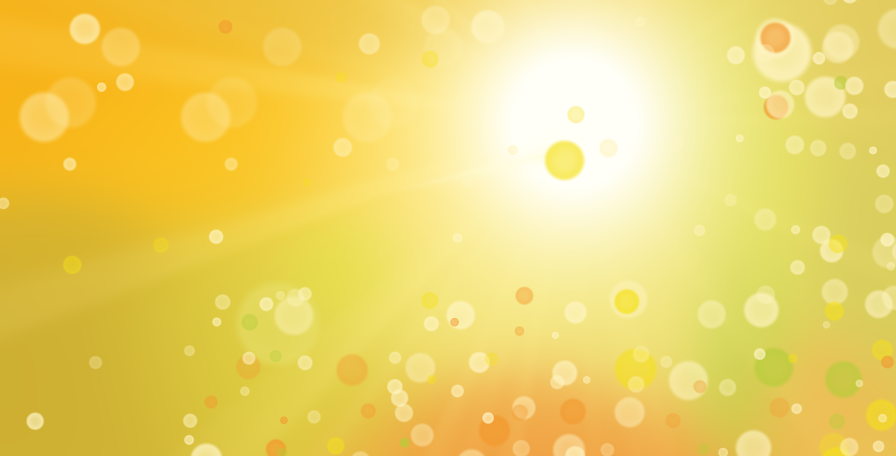
This background is drawn by a Shadertoy shader. Its source:

```glsl
// A sunlit spring haze: Gaussian-weighted colour fields form the backdrop,
// layered sines of the angle make the rays, and hashed cells scatter the
// soft bokeh discs. Lengths are in canvas heights, origin at lower left.

#define SUN vec2(1.26, 0.73)
#define CORE_RADIUS 0.235
#define HALO_RADIUS 0.43
#define RAY_STRENGTH 0.22
#define BOKEH_OPACITY 0.62
#define PAIR_SPACING 0.354

const vec3 CREAM  = vec3(1.00, 0.96, 0.77);
const vec3 ORANGE = vec3(0.95, 0.60, 0.18);
const vec3 LEMON  = vec3(0.96, 0.88, 0.10);
const vec3 LEAF   = vec3(0.71, 0.80, 0.22);

float hash(vec2 p) {
    vec3 q = fract(vec3(p.xyx) * 0.1031);
    q += dot(q, q.yzx + 33.33);
    return fract((q.x + q.y) * q.z);
}

// Adds a colour weighted by a Gaussian around its centre.
void field(inout vec4 sum, vec2 p, vec2 centre, vec2 size, vec3 colour) {
    vec2 d = (p - centre) / size;
    sum += vec4(colour, 1.0) * exp(-dot(d, d));
}

// Soft-edged disc with a faintly brighter rim.
float disc(vec2 p, vec2 centre, float radius) {
    float d = length(p - centre);
    float soft = max(1.5 / iResolution.y, 0.14 * radius);
    float fill = 1.0 - smoothstep(radius - soft, radius + soft, d);
    return fill * mix(0.82, 1.0, smoothstep(0.3, 0.9, d / radius));
}

vec3 backdrop(vec2 p) {
    vec4 sum = vec4(0.92, 0.81, 0.32, 1.0) * vec4(vec3(0.04), 0.04);
    // Amber and olive on the left
    field(sum, p, vec2(0.05, 0.82), vec2(0.40, 0.22), vec3(0.97, 0.69, 0.08));
    field(sum, p, vec2(0.48, 0.68), vec2(0.36, 0.17), vec3(0.99, 0.77, 0.12));
    field(sum, p, vec2(0.65, 1.02), vec2(0.38, 0.14), vec3(0.93, 0.75, 0.22));
    field(sum, p, vec2(0.05, 0.20), vec2(0.36, 0.27), vec3(0.80, 0.68, 0.19));
    field(sum, p, vec2(0.13, 0.46), vec2(0.16, 0.10), vec3(0.83, 0.70, 0.18));
    // Yellow greens through the middle
    field(sum, p, vec2(0.60, 0.27), vec2(0.28, 0.22), vec3(0.87, 0.81, 0.25));
    field(sum, p, vec2(0.76, 0.41), vec2(0.11, 0.10), vec3(0.87, 0.87, 0.18));
    field(sum, p, vec2(0.97, 0.37), vec2(0.27, 0.16), vec3(0.95, 0.89, 0.47));
    field(sum, p, vec2(0.92, 0.63), vec2(0.22, 0.18), vec3(0.99, 0.87, 0.40));
    // Warm glow along the bottom
    field(sum, p, vec2(1.20, 0.00), vec2(0.30, 0.16), vec3(0.94, 0.61, 0.24));
    field(sum, p, vec2(1.79, 0.12), vec2(0.14, 0.12), vec3(0.93, 0.73, 0.32));
    // Fresh greens on the right
    field(sum, p, vec2(1.45, 0.30), vec2(0.22, 0.18), vec3(0.92, 0.87, 0.43));
    field(sum, p, vec2(1.62, 0.24), vec2(0.10, 0.17), vec3(0.73, 0.80, 0.25));
    field(sum, p, vec2(1.65, 0.62), vec2(0.13, 0.25), vec3(0.86, 0.86, 0.31));
    field(sum, p, vec2(1.90, 0.45), vec2(0.14, 0.24), vec3(0.84, 0.80, 0.35));
    field(sum, p, vec2(1.90, 0.94), vec2(0.22, 0.20), vec3(0.88, 0.79, 0.36));
    return sum.rgb / sum.a;
}

// Fans of light, strongest toward the upper left.
float rays(vec2 q) {
    float a = atan(q.y, q.x);
    float waves = sin(13.0 * a + 0.6) + 0.7 * sin(29.0 * a + 2.0) + 0.4 * sin(53.0 * a);
    float reach = smoothstep(0.1, 0.4, length(q)) * exp(-0.7 * length(q));
    return smoothstep(-0.2, 1.9, waves) * reach * mix(0.5, 1.4, smoothstep(0.2, -0.5, q.x));
}

// Bright sliver tapering away from the sun.
float sliver(vec2 p) {
    vec2 start = vec2(1.22, 0.665), span = vec2(-0.38, -0.09);
    float t = clamp(dot(p - start, span) / dot(span, span), 0.0, 1.0);
    return exp(-length(p - start - t * span) / mix(0.018, 0.004, t)) * (1.0 - t);
}

// One jittered disc per cell, kept inside the cell.
void scatter(inout vec3 col, vec2 p, float cell, float seed, float amount) {
    vec2 id = floor(p / cell + seed);
    vec2 local = fract(p / cell + seed);
    float radius = mix(0.12, 0.31, hash(id + seed + 3.0));
    vec2 jitter = vec2(hash(id + seed + 11.0), hash(id + seed + 23.0));
    vec2 centre = mix(vec2(radius + 0.05), vec2(0.95 - radius), jitter);
    vec2 place = (id - seed + centre) * cell;
    float right = smoothstep(1.45, 1.75, place.x);
    float below = smoothstep(0.42, 0.22, place.y) * smoothstep(0.15, 0.75, place.x);
    float present = step(hash(id + seed + 37.0), amount * max(max(right, below), 0.10));
    float pick = hash(id + seed + 51.0);
    vec3 tint = pick < 0.65 ? CREAM : pick < 0.82 ? ORANGE : pick < 0.94 ? LEMON : LEAF;
    float opacity = BOKEH_OPACITY * mix(0.55, 1.25, hash(id + seed + 67.0));
    col = mix(col, tint, disc(local, centre, radius) * present * opacity);
}

void mainImage(out vec4 fragColor, in vec2 fragCoord) {
    vec2 p = fragCoord / iResolution.y;
    vec2 q = p - SUN;
    vec3 col = backdrop(p);
    col = mix(col, vec3(1.0, 0.93, 0.55), RAY_STRENGTH * rays(q));

    // Sun halo and overexposed core
    float d = length(q * vec2(0.95, 0.92));
    col = mix(col, vec3(1.0, 0.96, 0.62), 0.72 * exp(-pow(d / HALO_RADIUS, 2.0)));
    col = mix(col, vec3(1.0, 1.0, 0.97), min(1.0, 1.35 * exp(-pow(d / CORE_RADIUS, 2.0))));
    col = mix(col, vec3(1.0, 0.99, 0.86), 0.85 * sliver(p));

    // Repeating clusters on the amber side
    for (int i = 0; i < 3; i++) {
        vec2 c = p - vec2(float(i) * PAIR_SPACING, 0.0);
        float fade = 1.0 - 0.25 * float(i);
        col = mix(col, CREAM, 0.45 * fade * disc(c, vec2(0.097, 0.743), 0.054));
        col = mix(col, CREAM, 0.22 * fade * disc(c, vec2(0.155, 0.775), 0.055));
        col = mix(col, CREAM, 0.30 * fade * disc(c, vec2(0.265, 0.897), 0.042));
        col = mix(col, CREAM, 0.65 * fade * disc(c, vec2(0.153, 0.640), 0.014));
    }

    // Large accents, then scattered discs
    col = mix(col, vec3(0.91, 0.89, 0.45), 0.5 * disc(p, vec2(0.61, 0.29), 0.09));
    col = mix(col, CREAM, 0.8 * disc(p, vec2(1.715, 0.885), 0.064));
    scatter(col, p, 0.150, 0.30, 0.75);
    scatter(col, p, 0.115, 5.65, 0.55);
    scatter(col, p, 0.066, 9.20, 0.45);
    fragColor = vec4(col, 1.0);
}
```
